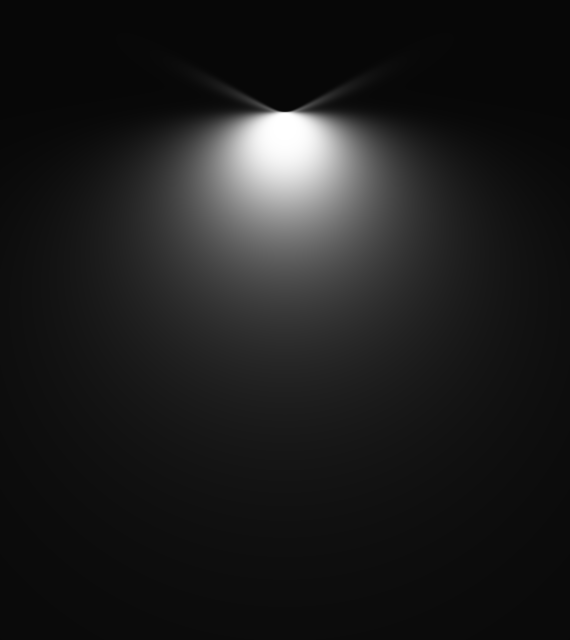
A WebGL 1 fragment shader for this background:

```glsl
precision highp float;

uniform vec2 u_resolution;

// Inverse-square wash below the lamp, weighted by the angle from straight down
float downwardWash(vec2 p) {
  float r2 = dot(p, p);
  float facing = (0.006 - p.y) / sqrt(r2 + 0.00004);
  float softFacing = 0.5 * (facing + sqrt(facing * facing + 0.01));
  return 0.024 / (r2 + 0.003) * softFacing;
}

// Height above the rounded V that bounds the light from above
float heightAboveRim(vec2 p) {
  return p.y - 0.62 * sqrt(p.x * p.x + 0.0002) + 0.003;
}

// Faint streaks that hug the underside of the rim
float sideStreaks(float r, float rim) {
  float offset = rim / (r + 0.01) + 0.12;
  return 0.5 * exp(-15.0 * r) * exp(-offset * offset / 0.015);
}

void main() {
  // Lamp-centred coordinates in canvas heights
  vec2 p = (gl_FragCoord.xy - u_resolution * vec2(0.5, 0.82)) / u_resolution.y;
  float r = length(p);
  float rim = heightAboveRim(p);

  // The shade blocks light above the rim, with a penumbra growing outward
  float penumbra = 0.004 + 0.08 * r;
  float unblocked = 1.0 - smoothstep(-penumbra, 0.5 * penumbra, rim);
  float light = (downwardWash(p) + sideStreaks(r, rim)) * unblocked;

  // Soft exposure over a near-black wall
  float exposed = 1.0 - exp(-light);
  float grey = min(sqrt(exposed * exposed + 0.0008), 1.0);
  gl_FragColor = vec4(vec3(grey), 1.0);
}
```
